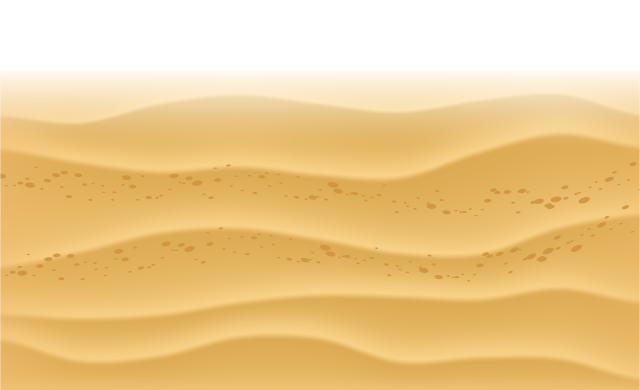
This texture is drawn by a Shadertoy shader. Its source:

```glsl
// Layered golden sand dunes with pale crests, pebble belts and a hazy white top.
#define SAND_TOP 0.818
#define HAZE_BASE 0.62
#define CREST_GLOW 0.034
#define EDGE_SOFT 0.017
#define PEBBLES 112
#define BELT_SPREAD 0.048
#define SHADE_COL vec3(0.865, 0.670, 0.330)
#define SAND_COL vec3(0.925, 0.750, 0.435)
#define CREST_COL vec3(0.980, 0.835, 0.550)
#define HAZE_COL vec3(1.0, 0.980, 0.945)
#define PEBBLE_COL vec3(0.815, 0.580, 0.245)

// Heights at nine evenly spaced knots, left to right
const float RIDGE_A[9] = float[9](.707, .688, .737, .761, .737, .716, .746, .763, .709);
const float RIDGE_B[9] = float[9](.622, .588, .564, .577, .556, .549, .615, .662, .628);
const float RIDGE_C[9] = float[9](.321, .359, .408, .419, .391, .355, .353, .421, .455);
const float RIDGE_D[9] = float[9](.199, .188, .197, .229, .248, .244, .237, .265, .231);
const float RIDGE_E[9] = float[9](.135, .079, .092, .141, .137, .077, .088, .085, .034);
const float BELT_HIGH[9] = float[9](.545, .530, .521, .536, .517, .487, .477, .498, .545);
const float BELT_LOW[9] = float[9](.312, .325, .346, .378, .353, .323, .312, .374, .440);

float hash(float n) {
    return fract(sin(n * 12.9898) * 43758.5453);
}

// Catmull-Rom curve through the knots, x in 0..1
float curve(float k[9], float x) {
    float s = clamp(x, 0.0, 0.9999) * 8.0;
    int i = int(s);
    float t = s - float(i);
    float a = k[max(i - 1, 0)], b = k[i], c = k[i + 1], d = k[min(i + 2, 8)];
    return b + 0.5 * t * (c - a + t * (2.0 * a - 5.0 * b + 4.0 * c - d
             + t * (3.0 * (b - c) + d - a)));
}

// Flat oval pebbles scattered around a belt; q.y is the height above its centre
float pebbles(vec2 q, float aspect, float aa) {
    float cover = 0.0;
    for (int i = 0; i < PEBBLES; i++) {
        float n = float(i) + 1.0;
        float x = (n - 1.0 + hash(n)) / float(PEBBLES);
        float y = (hash(n + 131.7) + hash(n + 277.3) - 1.0) * BELT_SPREAD;
        float radius = mix(0.0023, 0.0088, pow(hash(n + 419.1), 4.0));
        vec2 d = vec2((q.x - x) * aspect, (q.y - y) / 0.52);
        cover = max(cover, 1.0 - smoothstep(-aa, aa, length(d) - radius * aspect));
    }
    return cover;
}

void mainImage(out vec4 fragColor, in vec2 fragCoord) {
    vec2 uv = fragCoord / iResolution.xy;
    float aspect = iResolution.x / iResolution.y;
    float aa = 1.0 / iResolution.y;

    float ridge[6] = float[6](curve(RIDGE_A, uv.x), curve(RIDGE_B, uv.x),
        curve(RIDGE_C, uv.x), curve(RIDGE_D, uv.x), curve(RIDGE_E, uv.x), -0.035);

    // Far slope, then each dune in front of the previous one
    vec3 col = mix(SAND_COL, CREST_COL, exp(-max(uv.y - ridge[0], 0.0) / CREST_GLOW));
    for (int i = 0; i < 5; i++) {
        float depth = (ridge[i] - uv.y) / (ridge[i] - ridge[i + 1]);
        float above = max(uv.y - ridge[i + 1], 0.0) / CREST_GLOW;
        vec3 dune = mix(SHADE_COL, SAND_COL, smoothstep(0.05, 1.0, depth));
        dune = mix(dune, CREST_COL, 0.9 * exp(-above * (0.6 + 0.4 * above)));
        float soft = i == 0 ? EDGE_SOFT * 0.7 : EDGE_SOFT;
        col = mix(dune, col, smoothstep(-soft, soft * 0.3, uv.y - ridge[i]));
    }

    // Warm light toward both sides
    float side = exp(-uv.x * 9.0) + 0.7 * exp(-(1.0 - uv.x) * 11.0);
    col = mix(col, vec3(0.94, 0.74, 0.43), 0.5 * side);

    // Pebble belts share one scatter with a small shift
    float spots = pebbles(uv - vec2(0.0, curve(BELT_HIGH, uv.x)), aspect, aa);
    vec2 lower = vec2(uv.x + 0.012, uv.y - curve(BELT_LOW, uv.x));
    spots = max(spots, pebbles(lower, aspect, aa));
    col = mix(col, PEBBLE_COL, 0.9 * spots);

    // Haze fading up into the blank top
    float haze = clamp((uv.y - HAZE_BASE) / (SAND_TOP - HAZE_BASE), 0.0, 1.0);
    col = mix(col, HAZE_COL, pow(haze, 1.3));
    float rim = min(uv.x, 1.0 - uv.x) * aspect;
    col = mix(col, HAZE_COL, 0.4 * (1.0 - smoothstep(0.0, 0.004, rim)));
    col = mix(col, vec3(1.0), smoothstep(-aa, aa, uv.y - SAND_TOP));

    fragColor = vec4(col, 1.0);
}
```
